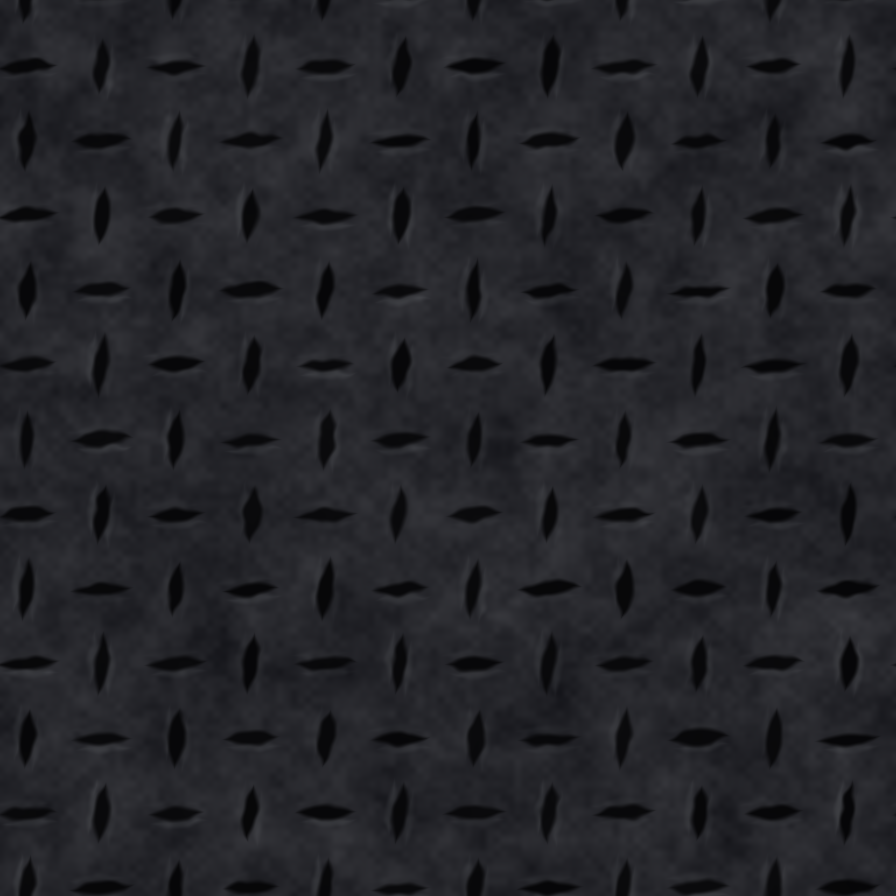
Give the GLSL for this texture, as a Shadertoy shader.

```glsl
// Dark tread plate: a 12 by 12 grid of tapered slots, alternately lying and standing.
// Each slot is a soft lens distance with faint lit rims and hashed wear;
// wrapping value noise mottles the metal, so the whole sheet tiles.

const float REPEATS = 12.0;
const vec2 GRID_OFFSET = vec2(0.36, 0.11);
const vec3 METAL = vec3(0.149, 0.151, 0.170);
const vec3 SLOT = vec3(0.024, 0.024, 0.030);
const vec3 RIM_LIGHT = vec3(0.070, 0.073, 0.072);

float hash(vec2 p) {
    return fract(sin(dot(p, vec2(127.1, 311.7))) * 43758.5453);
}

// Value noise that wraps after a whole number of cells
float wrapNoise(vec2 uv, float period, float seed) {
    vec2 p = uv * period;
    vec2 cell = floor(p);
    vec2 f = fract(p);
    f = f * f * (3.0 - 2.0 * f);
    vec2 lo = mod(cell, period);
    vec2 hi = mod(cell + 1.0, period);
    float bottom = mix(hash(lo + seed), hash(vec2(hi.x, lo.y) + seed), f.x);
    float top = mix(hash(vec2(lo.x, hi.y) + seed), hash(hi + seed), f.x);
    return mix(bottom, top, f.y);
}

// Coarse to fine mottling, centred on zero
float mottle(vec2 uv) {
    float sum = 0.0;
    float weight = 0.38;
    float period = 16.0;
    for (int i = 0; i < 4; i++) {
        sum += weight * (wrapNoise(uv, period, 17.0 * float(i)) - 0.5);
        weight *= 0.85;
        period *= 2.0;
    }
    return sum;
}

// Soft coverage of a lens with pointed ends along x
float lens(vec2 p, vec2 halfSize, float soft) {
    float along = p.x / halfSize.x;
    float d = abs(p.y) - halfSize.y * (1.0 - along * along);
    return 1.0 - smoothstep(-soft, soft, d);
}

void mainImage(out vec4 fragColor, in vec2 fragCoord) {
    vec2 uv = fragCoord / iResolution.xy;

    // Grid cell and its wrapped identity
    vec2 grid = uv * REPEATS - GRID_OFFSET + 0.5;
    vec2 id = mod(floor(grid), REPEATS);
    vec2 local = fract(grid) - 0.5;
    bool lying = mod(id.x + id.y, 2.0) > 0.5;

    // Variation between slots
    float sizeVar = hash(id + 3.1) - 0.5;
    float widthVar = hash(id + 7.7) - 0.5;
    float rimVar = hash(id + 13.3);
    float sideVar = hash(id + 21.9);
    float depth = mix(0.86, 1.0, hash(id + 29.5));

    // Slot frame: x along, y across, with a slight lean and ragged edge
    vec2 p = lying ? local : local.yx;
    p.y -= p.x * (lying ? 0.06 : 0.11) + 0.03 * widthVar;
    p.y += 0.05 * (wrapNoise(uv, 72.0, 41.0) - 0.5);
    vec2 slotSize = vec2(0.36 + 0.06 * sizeVar, (lying ? 0.088 : 0.100) + 0.03 * widthVar);

    // Mottled metal with a dim halo around the slot
    vec3 color = METAL + 0.135 * mottle(uv);
    color *= 1.0 - 0.12 * lens(p, slotSize + vec2(0.02, 0.06), 0.06);

    // Lit rims on opposite flanks
    vec2 rimSize = vec2(0.31, 0.055);
    float lowRim = lens(p - vec2(lying ? 0.04 : 0.08, -0.125), rimSize, 0.045);
    float highRim = lens(p - vec2(-0.08, 0.125), rimSize, 0.045);
    float lowGain = mix(0.3, 0.95, rimVar);
    float highGain = mix(0.1, lying ? 0.45 : 0.9, sideVar);
    color += RIM_LIGHT * (lowRim * lowGain + highRim * highGain);

    // Dark recess
    color = mix(color, SLOT, depth * lens(p, slotSize, 0.04));
    fragColor = vec4(clamp(color, 0.0, 1.0), 1.0);
}
```
